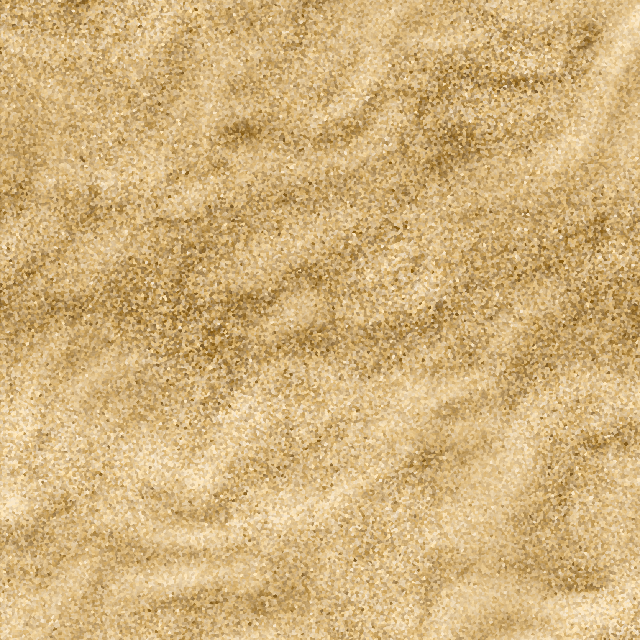
Write a WebGL 1 fragment shader that draws this texture.

```glsl
precision highp float;
uniform vec2 u_resolution;

const vec3 SHADOW_SAND = vec3(0.59, 0.445, 0.21);
const vec3 MID_SAND = vec3(0.835, 0.70, 0.472);
const vec3 BRIGHT_SAND = vec3(0.965, 0.88, 0.725);
const vec3 WARM_SHIFT = vec3(0.025, 0.0, -0.06);

const vec2 DUNE_FREQ = vec2(4.6, 8.5);    // along and across the ripples
const float DUNE_ANGLE = 0.5;
const float DUNE_WARP = 0.07;
const vec2 LIGHT_STEP = vec2(-0.018, 0.034);
const float SLOPE_GAIN = 1.15;
const float CREASE_DEPTH = 0.34;
const float BROAD_GAIN = 0.42;
const float BASE_TONE = 0.04;

const float GRAIN_FREQ = 250.0;
const float GRAIN_SHARPNESS = 13.0;
const float GRAIN_GAIN = 0.68;
const float DUST_FREQ = 330.0;
const float DUST_GAIN = 0.42;
const float FLECK_GAIN = 0.75;

vec3 hash3(vec2 cell) {
  vec3 p = fract(cell.xyx * vec3(0.1031, 0.1030, 0.0973));
  p += dot(p, p.yxz + 33.33);
  return fract((p.xxy + p.yzz) * p.zyx);
}

float cornerSlope(vec2 cell, vec2 offset) {
  return dot(hash3(cell).xy * 2.0 - 1.0, offset);
}

float gradientNoise(vec2 p) {
  vec2 i = floor(p), f = fract(p);
  vec2 w = f * f * f * (f * (f * 6.0 - 15.0) + 10.0);
  vec2 e = vec2(1.0, 0.0);
  float low = mix(cornerSlope(i, f), cornerSlope(i + e, f - e), w.x);
  float high = mix(cornerSlope(i + e.yx, f - e.yx), cornerSlope(i + 1.0, f - 1.0), w.x);
  return mix(low, high, w.y);
}

mat2 rotation(float a) {
  return mat2(cos(a), -sin(a), sin(a), cos(a));
}

float fbm(vec2 p) {
  float sum = 0.0, amplitude = 1.0;
  for (int i = 0; i < 3; i++) {
    sum += amplitude * gradientNoise(p);
    p = rotation(0.6) * p * 2.03 + 17.3;
    amplitude *= 0.45;
  }
  return sum;
}

// Ripples lean up to the right and flatten toward the bottom
vec2 duneSpace(vec2 uv) {
  vec2 bend = vec2(gradientNoise(uv * 4.0 + 31.7), gradientNoise(uv * 4.0 + 73.1));
  return rotation(DUNE_ANGLE) * (uv + DUNE_WARP * 2.0 * bend) * DUNE_FREQ + 40.0;
}

float duneHeight(vec2 uv) {
  return fbm(duneSpace(uv));
}

float duneTone(vec2 uv) {
  float slope = duneHeight(uv) - duneHeight(uv + LIGHT_STEP);
  float creaseLine = fbm(duneSpace(uv + 0.013) * 0.8 + 9.4);
  float crease = 1.0 - smoothstep(0.0, 0.16, abs(creaseLine));
  crease *= smoothstep(0.0, 0.22, gradientNoise(uv * 6.0 + 5.2));
  float broad = fbm(uv * 3.1 + 12.6);
  float shelf = mix(0.2, -0.12, smoothstep(0.35, 0.45, uv.y + 0.08 * broad));
  shelf += 0.14 * smoothstep(0.55, 0.9, uv.y);
  return BASE_TONE + SLOPE_GAIN * slope - CREASE_DEPTH * crease + BROAD_GAIN * broad + shelf;
}

// Softly blended cells: x = grain tone, y = warmth, z = rare bright or dark fleck
vec3 grains(vec2 p) {
  vec2 cell = floor(p), f = fract(p);
  vec3 sum = vec3(0.0);
  float total = 0.0;
  for (int y = -1; y <= 1; y++) {
    for (int x = -1; x <= 1; x++) {
      vec2 offset = vec2(float(x), float(y));
      vec3 site = hash3(cell + offset);
      vec3 trait = hash3(cell + offset + 417.0);
      vec2 d = offset + site.xy - f;
      float weight = exp(-GRAIN_SHARPNESS * dot(d, d));
      float fleck = step(0.965, trait.y) - step(trait.y, 0.03);
      sum += weight * vec3(site.z * 2.0 - 1.0, trait.x * 2.0 - 1.0, fleck);
      total += weight;
    }
  }
  return sum / max(total, 0.00001);
}

void main() {
  vec2 uv = gl_FragCoord.xy / min(u_resolution.x, u_resolution.y);
  float dune = duneTone(uv);

  // Shadows show coarser grain, some patches are smoother
  vec3 grain = grains(uv * GRAIN_FREQ);
  float dust = gradientNoise(uv * DUST_FREQ + 0.37);
  float roughness = clamp(0.95 + 0.7 * gradientNoise(uv * 4.5 + 57.0) - 0.2 * dune, 0.6, 1.25);
  float speckle = GRAIN_GAIN * grain.x + DUST_GAIN * dust + FLECK_GAIN * grain.z;
  float tone = clamp(dune + roughness * speckle, -1.35, 1.15);

  vec3 color = mix(MID_SAND, BRIGHT_SAND, max(tone, 0.0));
  color = mix(color, SHADOW_SAND, max(-tone, 0.0));
  color += WARM_SHIFT * grain.y * roughness;
  gl_FragColor = vec4(clamp(color, 0.0, 1.0), 1.0);
}
```
